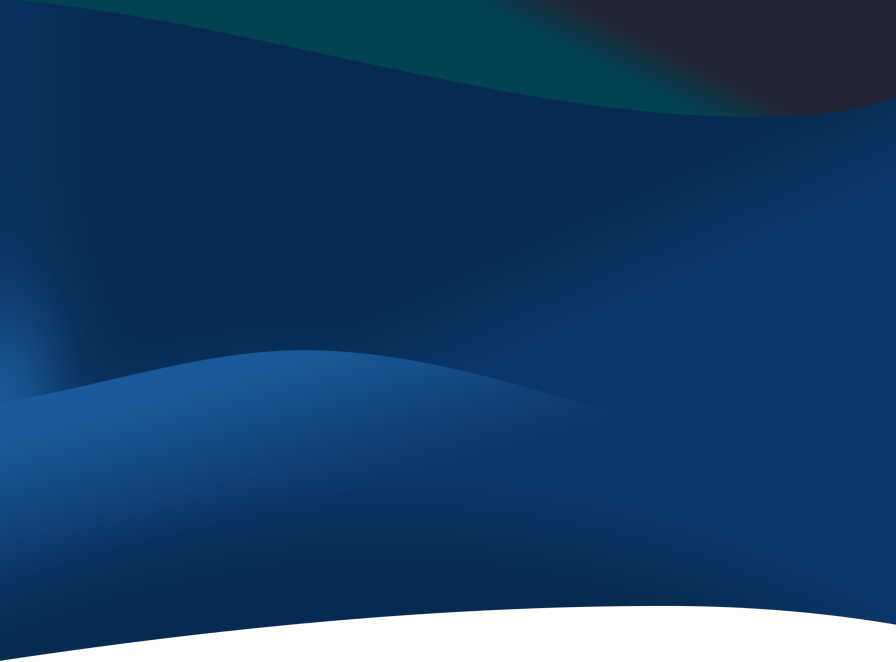
A Shadertoy shader for this background:

```glsl
// Layered blue waves between a teal-to-plum band above and a white floor below.
// Each edge is a pair of cubic Hermite arcs meeting at a crest or trough;
// the layers are filled with slanted gradients and soft glows.

const vec3 NAVY   = vec3(0.022, 0.168, 0.318);
const vec3 BLUE   = vec3(0.043, 0.220, 0.420);
const vec3 BRIGHT = vec3(0.104, 0.350, 0.600);
const vec3 TEAL   = vec3(0.008, 0.260, 0.322);
const vec3 PLUM   = vec3(0.130, 0.133, 0.196);
const vec3 WHITE  = vec3(1.0);

// Cubic arc over [x0, x1]; each end is (height, slope)
float arc(float x, float x0, float x1, vec2 a, vec2 b) {
    float w = x1 - x0;
    float t = clamp((x - x0) / w, 0.0, 1.0);
    float s = 1.0 - t;
    return a.x * s * s * (1.0 + 2.0 * t) + b.x * t * t * (1.0 + 2.0 * s)
         + w * t * s * (a.y * s - b.y * t);
}

// Curve across the canvas with a level turning point (x, height)
float wave(float x, vec2 left, vec2 turn, vec2 right) {
    vec2 level = vec2(turn.y, 0.0);
    return x < turn.x ? arc(x, 0.0, turn.x, left, level)
                      : arc(x, turn.x, 1.0, level, right);
}

// Smooth coverage of the area below a curve
float below(float y, float edge, float pixel) {
    return smoothstep(-0.75 * pixel, 0.75 * pixel, edge - y);
}

// Navy hollow, blue slope on the right, bright glow on the left
vec3 upperLayer(vec2 p, float crest) {
    float slope = smoothstep(0.70, 0.92, 1.0 - p.y + 0.623 * p.x);
    float rim = 0.55 * (1.0 - smoothstep(0.0, 0.12, p.x));
    float halo = 0.35 * exp(-max(p.y - crest, 0.0) / 0.03);
    vec3 color = mix(NAVY, BLUE, max(slope, max(rim, halo)));
    vec2 g = (p - vec2(0.0, 0.39)) / vec2(0.075, 0.16);
    return mix(color, BRIGHT, 0.9 * exp(-dot(g, g)));
}

// Bright crest falling through blue into a navy basin
vec3 lowerLayer(vec2 p) {
    float fall = smoothstep(0.617, 0.917, 1.0 - p.y + 0.379 * p.x);
    float offset = p.x - 0.43;
    float basinTop = 0.303 - 0.624 * offset * offset;
    float basin = smoothstep(0.0, 0.18, basinTop - p.y);
    return mix(mix(BRIGHT, BLUE, fall), NAVY, basin);
}

// Teal turning to plum along a diagonal
vec3 topBand(vec2 p) {
    return mix(TEAL, PLUM, smoothstep(0.50, 0.67, p.x - 1.477 * (1.0 - p.y)));
}

void mainImage(out vec4 fragColor, in vec2 fragCoord) {
    vec2 p = fragCoord / iResolution.xy;
    float pixel = 1.0 / iResolution.y;

    // Edges of the layers
    float ceilingEdge = wave(p.x, vec2(1.0018, -0.108), vec2(0.84, 0.8236), vec2(0.8536, 0.488));
    float crest = wave(p.x, vec2(0.3915, 0.217), vec2(0.3385, 0.471), vec2(0.280, -0.08));
    float floorEdge = wave(p.x, vec2(0.0018, 0.203), vec2(0.742, 0.0847), vec2(0.0564, -0.23));

    // Paint from top to bottom
    vec3 color = topBand(p);
    color = mix(color, upperLayer(p, crest), below(p.y, ceilingEdge, pixel));
    color = mix(color, lowerLayer(p), below(p.y, crest, pixel));
    color = mix(color, WHITE, below(p.y, floorEdge, pixel));
    fragColor = vec4(color, 1.0);
}
```
